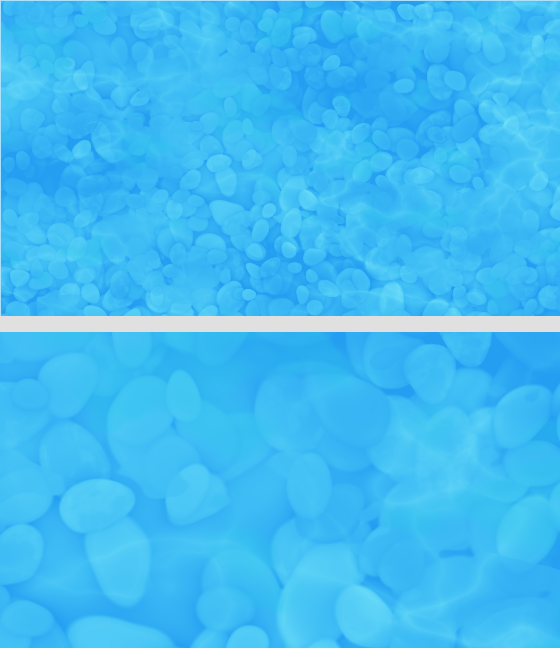
Top, the full canvas; bottom, a detail of the centre.
Write a Shadertoy shader that draws this texture.

```glsl
// Pale blue pebbles lying under clear, rippling water with soft caustic light.

const vec3 DEEP_BLUE = vec3(0.150, 0.630, 0.948);
const vec3 MID_BLUE = vec3(0.245, 0.745, 0.960);
const vec3 PALE_BLUE = vec3(0.355, 0.820, 0.966);
const vec3 CYAN_TINT = vec3(0.18, 0.77, 0.92);
const vec3 EDGE_GLINT = vec3(0.68, 0.88, 0.98);

float hash1(vec2 p) {
    vec3 q = fract(p.xyx * 0.1031);
    q += dot(q, q.yzx + 33.33);
    return fract((q.x + q.y) * q.z);
}

vec2 hash2(vec2 p) {
    return vec2(hash1(p + 17.3), hash1(p + 91.7));
}

float noise(vec2 p) {
    vec2 cell = floor(p), f = fract(p);
    f = f * f * (3.0 - 2.0 * f);
    float low = mix(hash1(cell), hash1(cell + vec2(1, 0)), f.x);
    float high = mix(hash1(cell + vec2(0, 1)), hash1(cell + vec2(1, 1)), f.x);
    return mix(low, high, f.y);
}

float fbm(vec2 p) {
    float sum = 0.0, weight = 0.533;
    for (int i = 0; i < 4; i++) {
        sum += weight * noise(p);
        p = mat2(1.6, 1.2, -1.2, 1.6) * p + 11.3;
        weight *= 0.5;
    }
    return sum;
}

mat2 rotation(float angle) {
    float c = cos(angle), s = sin(angle);
    return mat2(c, s, -s, c);
}

// Signed distance, in cell units, to a slightly egg-shaped pebble.
float pebbleDistance(vec2 q, vec2 radius, float skew) {
    q.x *= 1.0 + skew * q.y;
    float angle = atan(q.y, q.x);
    float wobble = 0.035 * sin(3.0 * angle + skew * 20.0);
    return (length(q / radius) - 1.0 - wobble) * radius.x;
}

// Paints one layer of scattered pebbles over the tone beneath it.
float paintPebbles(float tone, vec2 p, float cellSize, float density, float mottle, float seed) {
    vec2 grid = p / cellSize + seed * 7.31;
    vec2 home = floor(grid);
    for (int j = -1; j <= 1; j++)
    for (int i = -1; i <= 1; i++) {
        vec2 id = home + vec2(i, j);
        vec2 key = id + seed * 53.0;
        if (hash1(key + 5.1) > density) continue;
        vec2 jitter = hash2(key), shape = hash2(key + 31.0);
        vec2 offset = grid - id - 0.5 - (jitter - 0.5) * 0.7;
        vec2 radius = mix(0.29, 0.46, shape.x) * vec2(1.0, mix(1.1, 1.7, shape.y));
        vec2 local = rotation(hash1(key + 71.0) * 6.283) * offset;
        float d = pebbleDistance(local, radius, (jitter.x - 0.5) * 0.7);

        float shadow = 0.20 * exp(-max(d, 0.0) * 9.0) * smoothstep(0.5, 0.2, d);
        float inside = smoothstep(0.025, -0.025, d);
        float body = (hash1(key + 9.7) - 0.5) * 0.36 + 0.06;
        float light = 0.24 * dot(offset, vec2(-0.35, 0.9));
        float rim = 0.07 * exp(-abs(d + 0.08) * 20.0) - 0.11 * exp(-abs(d) * 24.0);
        float grain = mottle * step(0.75, shape.x) * 0.13;
        tone = mix(tone - shadow, body + light + rim + grain, inside);
    }
    return tone;
}

// Bright web along the borders of warped, scattered cells.
float caustics(vec2 p, float sharpness) {
    p += 1.5 * (vec2(fbm(p * 1.1), fbm(p * 1.1 + 43.0)) - 0.5);
    vec2 home = floor(p);
    float nearest = 9.0, second = 9.0;
    for (int j = -1; j <= 1; j++)
    for (int i = -1; i <= 1; i++) {
        vec2 id = home + vec2(i, j);
        float d = length(id + 0.15 + 0.7 * hash2(id) - p);
        second = min(second, max(nearest, d));
        nearest = min(nearest, d);
    }
    return exp(-(second - nearest) * sharpness);
}

void mainImage(out vec4 fragColor, in vec2 fragCoord) {
    vec2 p = fragCoord / iResolution.y;
    vec2 ripple = vec2(noise(p * 22.0), noise(p * 22.0 + 60.0)) - 0.5;
    vec2 bed = p + 0.007 * ripple;

    // Four layers of stones, larger ones lowest.
    float mottle = smoothstep(0.42, 0.66, fbm(p * 60.0)) - 0.4;
    float stones = -0.08;
    stones = paintPebbles(stones, bed, 0.112, 0.90, mottle, 1.0);
    stones = paintPebbles(stones, bed, 0.094, 0.65, mottle, 2.0);
    stones = paintPebbles(stones, bed, 0.078, 0.45, mottle, 3.0);
    stones = paintPebbles(stones, bed, 0.060, 0.25, mottle, 4.0);

    // Murky water hides some stones behind ragged veils.
    float clarity = mix(0.6, 1.1, smoothstep(0.36, 0.58, fbm(p * 3.2 + 8.0)));
    float veil = smoothstep(0.620, 0.632, fbm(p * vec2(5.0, 8.0) + 27.0));
    stones = mix(stones * clarity, -0.03, veil * 0.75);

    // Broad swells and two scales of wispy light.
    float swell = (fbm(p * vec2(2.8, 4.2) + 3.0) - 0.5) * 0.95;
    float glow = smoothstep(0.32, 0.66, fbm(p * vec2(3.6, 5.0) + 51.0));
    float web = caustics(p * vec2(3.4, 5.4), 7.0) * 0.42;
    web += caustics(rotation(0.5) * p * vec2(5.5, 7.0) + 19.0, 8.0) * 0.26;
    float tone = 0.36 + swell + stones + web * mix(0.15, 1.0, glow);

    // Water colour from deep to pale, with a few cyan spots.
    vec3 color = mix(DEEP_BLUE, MID_BLUE, clamp(tone * 2.0, -0.1, 1.0));
    color = mix(color, PALE_BLUE, clamp(tone * 2.0 - 1.0, 0.0, 1.6));
    float tint = smoothstep(0.62, 0.72, fbm(p * vec2(7.0, 10.0) + 77.0));
    color = mix(color, CYAN_TINT, tint * 0.35);

    // Thin pale line along the left and top borders.
    float border = min(p.x, 1.0 - p.y);
    color = mix(color, EDGE_GLINT, smoothstep(0.0035, 0.0015, border));
    fragColor = vec4(color, 1.0);
}
```
